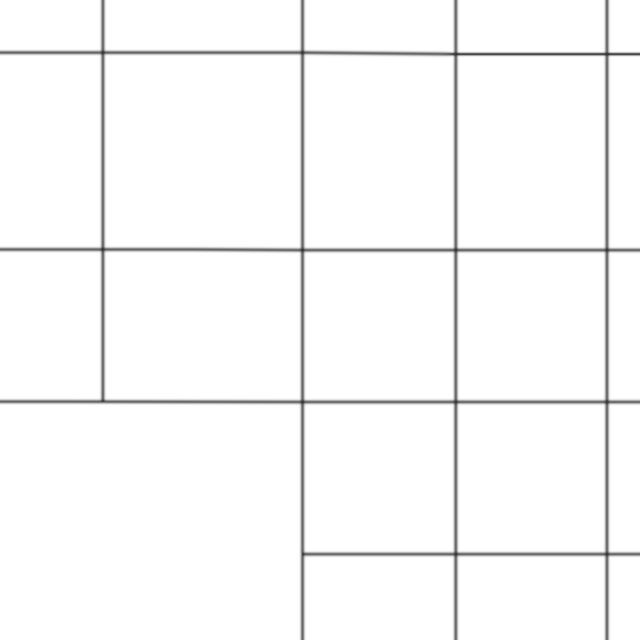
Give the GLSL for this pattern, as a three.js fragment shader.

```glsl
// Uneven grid of soft grey rules on white, with an open cell at the lower left
#define PAPER vec3(1.0)
#define INK_PEAK 0.60
#define INK_MAX 0.77
#define RULE_SIGMA 0.0021
#define END_SOFT 0.0015
#define COLUMNS vec4(0.1608, 0.4727, 0.7122, 0.9484)
#define ROWS vec4(0.9178, 0.6102, 0.3725, 0.1341)
#define ROW_DROP vec4(0.0024, 0.0010, 0.0006, 0.0)

varying vec2 vUv;

// Soft line profile across the signed distance to each rule
vec4 ruleProfile(vec4 distanceToRule, vec4 sigma) {
  vec4 t = distanceToRule / sigma;
  return exp(-0.5 * t * t);
}

// Coverage of a span that begins at start
vec4 spanFrom(vec4 start, float position) {
  return smoothstep(start - END_SOFT, start + END_SOFT, vec4(position));
}

float strongest(vec4 v) {
  return max(max(v.x, v.y), max(v.z, v.w));
}

void main() {
  // Columns: the first one ends on the third row
  vec4 columnStart = vec4(ROWS.z, vec3(-1.0));
  vec4 columns = ruleProfile(vUv.x - COLUMNS, vec4(RULE_SIGMA));
  float columnInk = INK_PEAK * strongest(columns * spanFrom(columnStart, vUv.y));

  // Rows: slight sag to the right, the last one starts at the second column
  vec4 bendStart = vec4(COLUMNS.y, 0.30, 0.10, 0.0);
  vec4 bendEnd = vec4(COLUMNS.z, COLUMNS.y, COLUMNS.y, 1.0);
  vec4 bend = clamp((vUv.x - bendStart) / (bendEnd - bendStart), 0.0, 1.0);
  vec4 rowHeight = ROWS - ROW_DROP * bend;
  vec4 rowStart = vec4(vec3(-1.0), COLUMNS.y);

  // The top row is crisper and darker past the third column
  float crisp = smoothstep(COLUMNS.z - 0.02, COLUMNS.z, vUv.x);
  vec4 rowSigma = RULE_SIGMA * vec4(1.0 - 0.2 * crisp, vec3(1.0));
  vec4 rowPeak = INK_PEAK * vec4(1.0 + 0.25 * crisp, vec3(1.0));
  vec4 rows = rowPeak * ruleProfile(vUv.y - rowHeight, rowSigma);
  float rowInk = strongest(rows * spanFrom(rowStart, vUv.x));

  // Crossings darken up to a limit
  float ink = columnInk + rowInk - columnInk * rowInk;
  gl_FragColor = vec4(PAPER * (1.0 - min(ink, INK_MAX)), 1.0);
}
```
